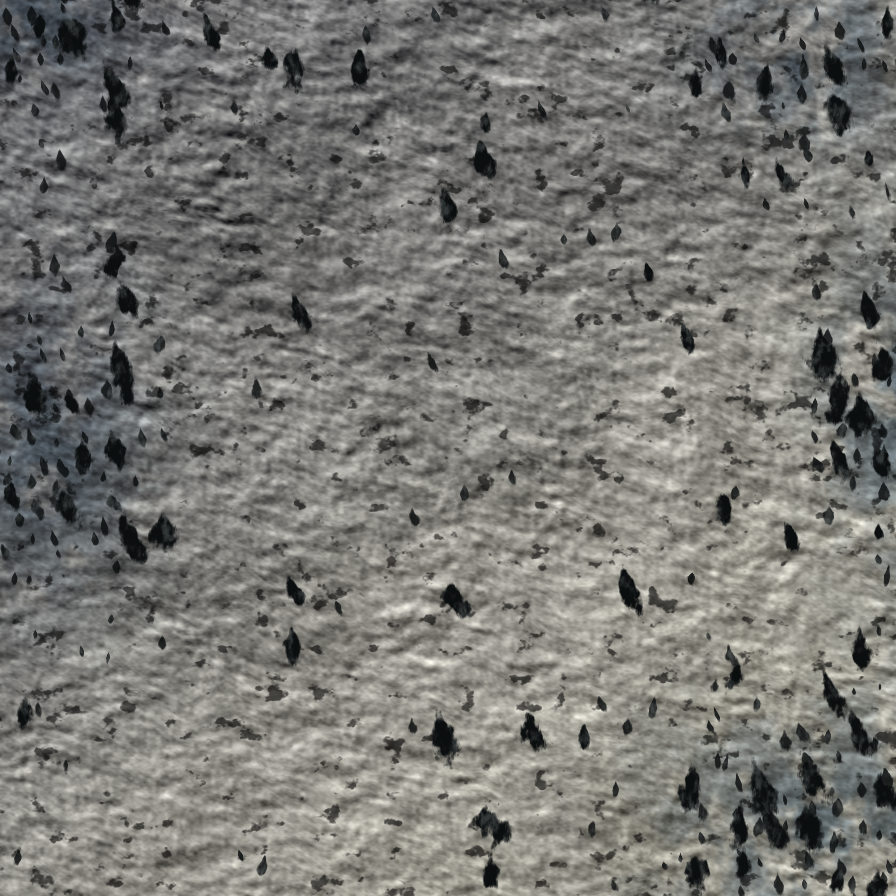
This texture is drawn by a Shadertoy shader. Its source:

```glsl
// Aerial view of a bare, stony hillside dotted with dark conifers.
// Ground: stretched value noise lit as relief over a broad diagonal gradient.
// Trees: jittered grids of ragged tapered ellipses, denser inside a few stands.

const vec3 SHADED_GROUND = vec3(0.405, 0.405, 0.410);
const vec3 SUNLIT_GROUND = vec3(0.605, 0.595, 0.550);
const vec3 STONE_TINT = vec3(1.00, 1.00, 0.97);
const vec3 TREE_DARK = vec3(0.045, 0.055, 0.058);
const vec3 TREE_LIGHT = vec3(0.20, 0.22, 0.22);
const vec3 STAND_SHADE = vec3(0.52, 0.60, 0.68);

const float STONE_FREQ = 42.0;
const float RELIEF_GAIN = 0.82;
const float PATCH_GAIN = 0.22;
const float TERRACE_GAIN = 0.14;
const float GRAIN_GAIN = 0.13;
const float SLOPE_ANGLE = 0.20;
const float TREE_CELLS = 19.0;
const float SHRUB_CELLS = 36.0;
const float TREE_HEIGHT = 0.026;
const float SHRUB_HEIGHT = 0.011;

float hash(vec2 p) {
    return fract(sin(dot(p, vec2(127.1, 311.7))) * 43758.5453);
}

float noise(vec2 p) {
    vec2 i = floor(p), f = fract(p);
    f = f * f * (3.0 - 2.0 * f);
    return mix(mix(hash(i), hash(i + vec2(1, 0)), f.x),
               mix(hash(i + vec2(0, 1)), hash(i + vec2(1, 1)), f.x), f.y);
}

mat2 rotation(float a) {
    return mat2(cos(a), -sin(a), sin(a), cos(a));
}

float fbm(vec2 p) {
    float sum = 0.0, amp = 0.5;
    for (int i = 0; i < 4; i++) {
        sum += amp * noise(p);
        p = rotation(0.5) * p * 2.03 + 17.3;
        amp *= 0.55;
    }
    return sum;
}

// Height of the stony surface, stretched along the slope
float stones(vec2 p) {
    vec2 q = rotation(-SLOPE_ANGLE) * p;
    q += 0.012 * vec2(noise(p * 19.0), noise(p * 19.0 + 40.0));
    return fbm(q * STONE_FREQ * vec2(0.75, 1.35));
}

float blob(vec2 p, vec2 centre, vec2 radius) {
    vec2 q = (p - centre) / radius;
    return exp(-dot(q, q));
}

// How thickly the trees stand at a place, 0 to 1
float standDensity(vec2 p) {
    float d = blob(p, vec2(0.03, 0.98), vec2(0.12, 0.09));
    d += blob(p, vec2(0.05, 0.50), vec2(0.11, 0.17));
    d += blob(p, vec2(0.90, 0.94), vec2(0.11, 0.10));
    d += blob(p, vec2(1.00, 0.54), vec2(0.08, 0.18));
    d += blob(p, vec2(0.92, 0.07), vec2(0.18, 0.14));
    return min(d, 1.0);
}

// Coverage of one scattered layer of trees
float treeLayer(vec2 p, float cells, float height, float sparse, float seed) {
    float cover = 0.0;
    vec2 home = floor(p * cells);
    float ragged = fbm(p * vec2(95.0, 60.0) + seed) - 0.45;
    for (int y = -1; y <= 1; y++)
    for (int x = -1; x <= 1; x++) {
        vec2 cell = home + vec2(x, y);
        vec2 id = cell + seed;
        vec2 centre = (cell + 0.15 + 0.7 * vec2(hash(id), hash(id + 31.7))) / cells;
        float chance = sparse + 0.8 * standDensity(centre);
        if (hash(id + 77.3) > chance) continue;
        float h = height * mix(0.5, 1.1, hash(id + 53.1));
        float w = h * mix(0.38, 0.68, hash(id + 11.9));
        vec2 q = p - centre;
        q.x += q.y * 0.6 * (hash(id + 91.3) - 0.3);
        q /= vec2(w, h);
        q.x /= mix(1.0, 0.4, smoothstep(-0.2, 1.0, q.y));
        float edge = length(q) - 0.95 + 1.5 * ragged;
        cover = max(cover, smoothstep(0.22, -0.22, edge));
    }
    return cover;
}

void mainImage(out vec4 fragColor, in vec2 fragCoord) {
    vec2 p = fragCoord / iResolution.xy;

    // Broad light, from the shaded upper left to the sunlit lower right
    float sun = smoothstep(-0.75, 0.55, p.x * 0.65 - p.y * 0.85 + 0.25 * (fbm(p * 5.0) - 0.45));
    vec3 color = mix(SHADED_GROUND, SUNLIT_GROUND, sun);

    // Relief lit from the upper left, patches, terraces and fine grain
    float relief = stones(p) - stones(p + vec2(-0.0045, 0.0060));
    float patches = fbm(p * 11.0 + 5.0) - 0.45;
    vec2 along = rotation(-SLOPE_ANGLE) * p;
    float terrace = fbm(along * vec2(5.0, 42.0) + 9.0) - 0.45;
    float grain = noise(p * 210.0) - 0.5;
    float tone = RELIEF_GAIN * relief + PATCH_GAIN * patches + GRAIN_GAIN * grain;
    tone += TERRACE_GAIN * terrace * smoothstep(0.2, 0.9, p.x);
    color += tone * STONE_TINT;

    // Bluish shade under the stands and small dark hollows
    float stand = standDensity(p) * smoothstep(0.30, 0.62, fbm(p * 24.0 + 3.0));
    color *= mix(vec3(1.0), STAND_SHADE, 0.9 * stand);
    float hollow = smoothstep(0.66, 0.78, fbm(p * vec2(48.0, 62.0) + 70.0));
    color *= 1.0 - 0.6 * hollow;

    // Trees and shrubs
    float trees = treeLayer(p, TREE_CELLS, TREE_HEIGHT, 0.08, 3.0);
    trees = max(trees, 0.85 * treeLayer(p, SHRUB_CELLS, SHRUB_HEIGHT, 0.035, 47.0));
    float needles = smoothstep(0.45, 0.85, fbm(p * vec2(130.0, 80.0)));
    color = mix(color, mix(TREE_DARK, TREE_LIGHT, needles), trees);

    fragColor = vec4(clamp(color, 0.0, 1.0), 1.0);
}
```
